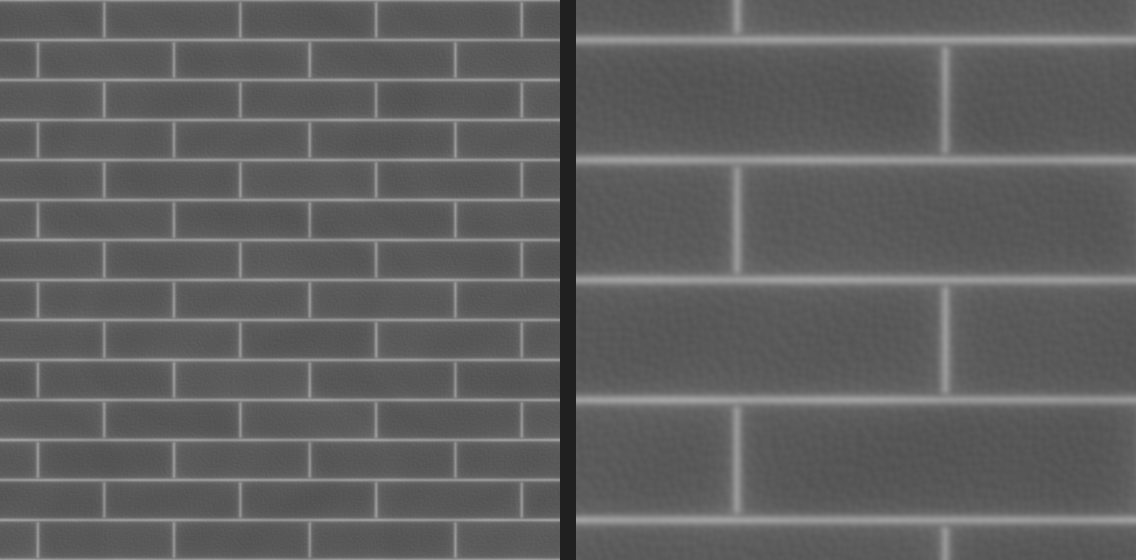
Left: the whole. Right: its middle third, enlarged.
Reproduce this texture procedurally as a WebGL 1 fragment shader.

```glsl
precision highp float;

uniform vec2 u_resolution;

#define ROWS 14.0
#define JOINTS vec4(0.0, 0.243, 0.4855, 0.7455)
#define FIRST_JOINT 0.0677
#define ROW_SHIFT 0.1185
#define CORE_WIDTH 0.0031
#define HALO_WIDTH 0.0072
#define BRICK_GRAY 0.343
#define JOINT_GRAY 0.605
#define GRAIN_CELLS 200.0
#define GRAIN_DEPTH 0.021
#define MOTTLE_DEPTH 0.010
#define TAU 6.2831853

vec2 hash2(vec2 p) {
  vec3 q = fract(vec3(p.xyx) * vec3(0.1031, 0.1030, 0.0973));
  q += dot(q, q.yzx + 33.33);
  return fract((q.xx + q.yz) * q.zy);
}

// Distance to the nearest scattered point, tiling over the canvas
float cellular(vec2 p) {
  vec2 cell = floor(p);
  vec2 local = p - cell;
  float nearest = 2.0;
  for (int j = -1; j <= 1; j++) {
    for (int i = -1; i <= 1; i++) {
      vec2 offset = vec2(float(i), float(j));
      vec2 delta = offset + hash2(mod(cell + offset, GRAIN_CELLS)) - local;
      nearest = min(nearest, dot(delta, delta));
    }
  }
  return sqrt(nearest);
}

// Broad uneven patches from warped, layered sines
float mottle(vec2 p) {
  vec2 q = p * TAU;
  q += 0.6 * sin(q.yx * vec2(3.0, 2.0) + vec2(1.3, 4.1));
  float sum = sin(3.0 * q.x + 2.0 * q.y + 0.7);
  sum += 0.8 * sin(4.0 * q.y - 5.0 * q.x + 2.4);
  sum += 0.6 * sin(7.0 * q.x + 6.0 * q.y + 5.2);
  return sum / 2.4;
}

// Bright core with a wide soft halo, 1 at the joint centre
float jointProfile(float d) {
  float core = exp(-d * d / (CORE_WIDTH * CORE_WIDTH));
  return 0.67 * core + 0.33 * exp(-d / HALO_WIDTH);
}

void main() {
  vec2 uv = gl_FragCoord.xy / u_resolution;

  // Brick layout: two alternating rows of four uneven bricks
  float row = floor(uv.y * ROWS);
  float x = fract(uv.x - FIRST_JOINT - ROW_SHIFT * mod(row, 2.0));
  float brick = dot(step(JOINTS, vec4(x)), vec4(1.0));
  vec4 gaps = abs(fract(x - JOINTS + 0.5) - 0.5);
  float sideDist = min(min(gaps.x, gaps.y), min(gaps.z, gaps.w));
  float bedDist = abs(fract(uv.y * ROWS + 0.5) - 0.5) / ROWS;

  // Mortar: upright joints taper where they meet the beds
  float bed = jointProfile(bedDist);
  float side = 0.92 * jointProfile(sideDist);
  side *= smoothstep(0.0, 0.007, bedDist);
  float mortar = 1.0 - (1.0 - bed) * (1.0 - side);

  // Surface: tone per brick, patches and diagonally lit grain
  float patches = mottle(uv);
  float tone = (hash2(vec2(brick, row) + 7.0).x - 0.5) * 0.012;
  vec2 grainPos = uv * GRAIN_CELLS;
  float relief = cellular(grainPos + 0.25) - cellular(grainPos - 0.25);
  float face = BRICK_GRAY + tone + MOTTLE_DEPTH * patches;
  face += GRAIN_DEPTH * relief * (1.0 - 0.6 * mortar);

  float gray = face + (JOINT_GRAY - BRICK_GRAY) * mortar * (1.0 + 0.08 * patches);
  gl_FragColor = vec4(vec3(gray), 1.0);
}
```
